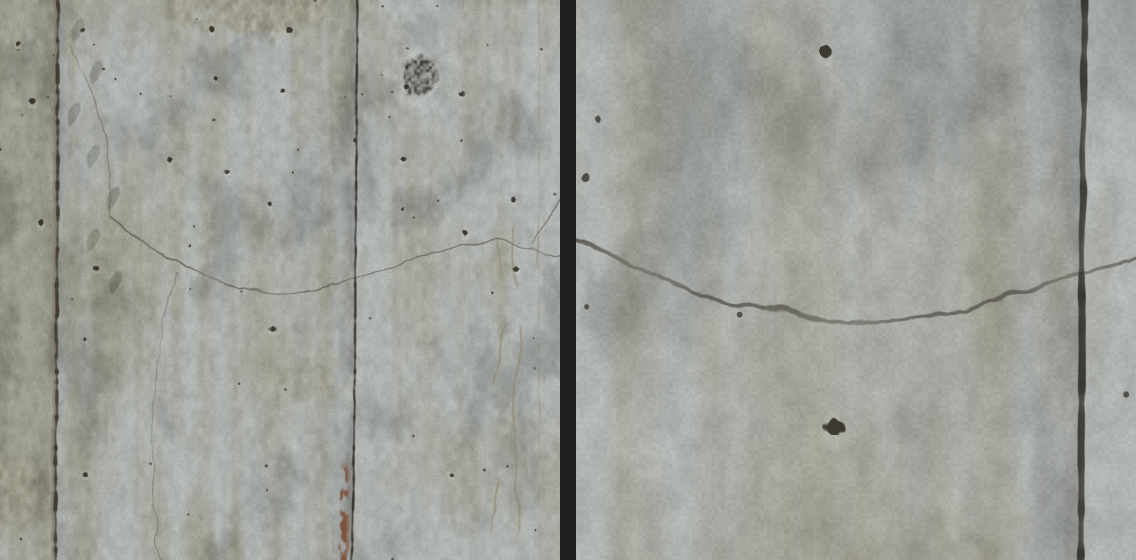
Left: the whole. Right: its middle third, enlarged.
Reproduce this texture procedurally as a Shadertoy shader.

```glsl
// Weathered board-cast concrete: three tall slabs split by two dark seams,
// with streaked grey noise, wandering cracks, air pits, spalls and rust.
// Layers are painted from the broad stains up to the sharp details.

float hash(vec2 p) {
    vec3 q = fract(p.xyx * vec3(0.1031, 0.1030, 0.0973));
    q += dot(q, q.yzx + 33.33);
    return fract((q.x + q.y) * q.z);
}

float noise(vec2 p) {
    vec2 i = floor(p), f = fract(p);
    f = f * f * (3.0 - 2.0 * f);
    return mix(mix(hash(i), hash(i + vec2(1, 0)), f.x),
               mix(hash(i + vec2(0, 1)), hash(i + vec2(1, 1)), f.x), f.y);
}

float fbm(vec2 p) {
    float sum = 0.0, amp = 0.5;
    for (int i = 0; i < 5; i++) {
        sum += amp * noise(p);
        p = mat2(1.6, 0.3, -0.3, 1.6) * p * 1.2 + 17.3;
        amp *= 0.5;
    }
    return sum / 0.97;
}

// Coverage of a stroke of half width w at distance d
float stroke(float d, float w) {
    float px = 1.0 / iResolution.y;
    return 1.0 - smoothstep(w - px, w + px, abs(d));
}

// Soft window that is 1 between a and b
float span(float x, float a, float b, float soft) {
    return smoothstep(a - soft, a + soft, x) * (1.0 - smoothstep(b - soft, b + soft, x));
}

// Soft elliptical mask with a ragged edge
float patchMask(vec2 p, vec2 center, vec2 radius) {
    float d = length((p - center) / radius) + 1.1 * (fbm(p * 45.0) - 0.5);
    return 1.0 - smoothstep(0.65, 1.1, d);
}

// One hashed pit per grid cell: x is the hole, y the pale rim below it
vec2 pits(vec2 p, float cells, float density, float size) {
    vec2 id = floor(p * cells);
    vec2 center = (id + 0.2 + 0.6 * vec2(hash(id + 3.1), hash(id + 8.7))) / cells;
    float r = size * mix(0.45, 1.0, hash(id + 21.0)) * step(hash(id + 40.0), density);
    vec2 d = (p - center) * vec2(mix(0.75, 1.2, hash(id + 5.0)), 1.0);
    float wobble = 0.5 * size * (noise(p * 300.0) - 0.5);
    float present = step(0.0001, r);
    return present * vec2(stroke(length(d) + wobble, r),
                          1.0 - smoothstep(r, r * 2.2, length(d + vec2(0, r))));
}

void mainImage(out vec4 fragColor, in vec2 fragCoord) {
    vec2 p = fragCoord / iResolution.xy;
    float seamA = 0.099 + 0.005 * p.y + 0.003 * (noise(vec2(p.y * 45.0, 2.0)) - 0.5);
    float seamB = 0.627 + 0.011 * sqrt(p.y) + 0.0015 * (noise(vec2(p.y * 40.0, 7.0)) - 0.5);
    float leftSlab = 1.0 - step(seamA, p.x), rightSlab = step(seamB, p.x);

    // Concrete body: cloudy blotches, vertical board streaks and grain
    float blotch = fbm(p * vec2(8.0, 6.0) + 4.0);
    float streak = fbm(vec2(p.x * 38.0, p.y * 2.2));
    float grain = fbm(p * vec2(95.0, 65.0));
    float tone = 0.5 * blotch + 0.5 * streak + 0.22 * leftSlab - 0.1 * rightSlab;
    vec3 col = mix(vec3(0.685, 0.7, 0.69), vec3(0.62, 0.62, 0.565), smoothstep(0.3, 0.72, tone));
    col += 0.11 * (grain - 0.5) + 0.035 * (hash(floor(p * 512.0)) - 0.5);
    col -= 0.09 * smoothstep(0.52, 0.75, fbm(p * vec2(13.0, 8.0) + 31.0));

    // Grime gathered beside the seams, and slanted smears at the upper left
    float grime = 0.7 * exp(-abs(p.x - seamA) * 38.0);
    grime += exp(-abs(seamB - p.x) * 32.0) * (1.0 - rightSlab);
    col -= vec3(0.15, 0.15, 0.145) * grime * smoothstep(0.2, 0.75, fbm(p * vec2(45.0, 14.0)));
    for (float i = 0.0; i < 7.0; i++) {
        vec2 d = p - vec2(0.12 + 0.11 * hash(vec2(i, 4.0)), 0.5 + 0.075 * i);
        d.x -= 0.35 * d.y;
        col -= 0.1 * patchMask(d, vec2(0), vec2(0.009, 0.026));
    }

    // Tan crusts at the top and lower left, dark gravel spall on the right slab
    float crust = patchMask(p, vec2(0.45, 1.0), vec2(0.14, 0.065));
    crust += 0.6 * patchMask(p, vec2(0.02, 0.12), vec2(0.08, 0.07));
    crust += 0.4 * patchMask(p, vec2(0.55, 0.32), vec2(0.07, 0.045));
    col = mix(col, vec3(0.58, 0.56, 0.48) + 0.35 * (grain - 0.5), 0.6 * min(crust, 1.0));
    col += 0.045 * patchMask(p, vec2(0.74, 0.86), vec2(0.048, 0.06));
    float gravel = patchMask(p, vec2(0.748, 0.861), vec2(0.03, 0.042));
    col = mix(col, vec3(0.39, 0.39, 0.37) + 0.5 * (noise(p * 190.0) - 0.5), 0.85 * gravel);

    // Ochre drips and a faint board joint near the right edge
    for (float i = 0.0; i < 3.0; i++) {
        float x = 0.89 + 0.022 * i + 0.06 * (fbm(vec2(p.y * 7.0, i * 9.0)) - 0.5) + 0.03 * p.y;
        float broken = smoothstep(0.42, 0.62, noise(vec2(p.y * 11.0, i + 50.0)));
        col = mix(col, vec3(0.56, 0.52, 0.42), 0.6 * broken * stroke(p.x - x, 0.0018) * span(p.y, 0.05, 0.62, 0.04));
    }
    float joint = 0.963 + 0.003 * (noise(vec2(p.y * 30.0, 3.0)) - 0.5);
    col = mix(col, vec3(0.55, 0.52, 0.44), 0.5 * stroke(p.x - joint, 0.0015) * noise(p.yy * 25.0 + 6.0));

    // Hairline cracks: a long sagging one, its rising arm, a fork and a lower branch
    float jag = 0.016 * (fbm(p * 28.0) - 0.5);
    float left = min(p.x - 0.53, 0.0), low = p.y - 0.25, high = max(p.y - 0.66, 0.0);
    float sag = 0.475 + 1.25 * left * left + 0.095 * smoothstep(0.5, 0.89, p.x) - 0.025 * smoothstep(0.89, 1.0, p.x);
    float crack = stroke((p.y - sag + jag) / (1.0 - 1.2 * left), 0.0011) * step(0.195, p.x);
    crack = max(crack, 0.75 * stroke(p.x - 0.197 + 1.08 * high * high + jag, 0.0008) * span(p.y, 0.61, 0.92, 0.005));
    crack = max(crack, 0.65 * stroke(p.x - 0.271 - low * low * mix(0.2, 0.7, step(0.0, low)) + jag, 0.0008) * step(p.y, 0.515));
    crack = max(crack, stroke((p.y - 0.563 - 1.6 * (p.x - 0.95) + jag) / 1.9, 0.001) * step(0.95, p.x));
    col = mix(col, vec3(0.36, 0.35, 0.32), crack * mix(0.45, 1.0, noise(p * 24.0)));

    // Air pits, denser toward the top
    float upper = smoothstep(0.25, 0.85, p.y);
    vec2 pit = pits(p, 9.0, mix(0.08, 0.42, upper), 0.0055);
    vec2 speck = pits(p + 0.37, 23.0, mix(0.04, 0.16, upper), 0.0025);
    col += 0.04 * pit.y;
    col = mix(col, vec3(0.2, 0.18, 0.15), max(0.92 * pit.x, 0.75 * speck.x));

    // Rust bleeding down beside the second seam
    float rust = span(p.x, 0.596, 0.622, 0.006) * (1.0 - smoothstep(0.15, 0.185, p.y));
    rust *= smoothstep(0.42, 0.62, fbm(p * vec2(75.0, 42.0) + 12.0));
    col = mix(col, vec3(0.47, 0.27, 0.17), 0.85 * rust);

    // Chipped seams with a brown lip on the first
    float chip = noise(vec2(p.y * 110.0, 5.0));
    col = mix(col, vec3(0.5, 0.46, 0.39), 0.6 * stroke(p.x - seamA + 0.003, 0.003 + 0.003 * chip));
    col = mix(col, vec3(0.23, 0.21, 0.18), mix(0.55, 0.95, chip) * stroke(p.x - seamA, 0.0014 + 0.0024 * chip));
    col = mix(col, vec3(0.2, 0.19, 0.17), mix(0.7, 0.95, chip) * stroke(p.x - seamB, 0.0014 + 0.001 * chip));

    fragColor = vec4(clamp(col, 0.0, 1.0), 1.0);
}
```
